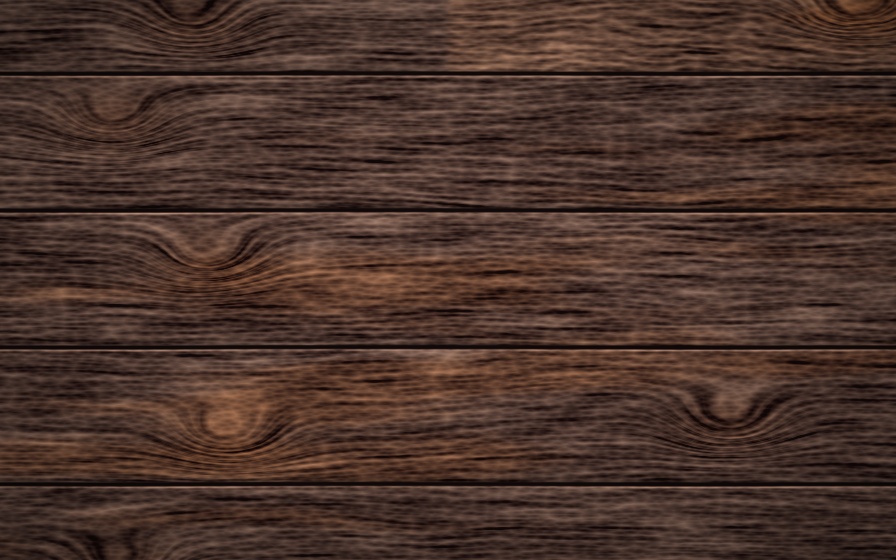
Give the GLSL for this texture, as a Shadertoy shader.

```glsl
// Weathered dark brown planks with grain, knots, dark gaps and worn pale edges.

// Layout, in units of the canvas height
const float PITCH = 0.2444;       // distance between gaps
const float FIRST_GAP = 0.1354;   // height of the lowest gap
const float GAP_HALF = 0.0016;
const float LIP_OFFSET = 0.0052;  // worn edge below each gap
const float LIP_WIDTH = 0.0024;
const float CURL_START = 0.80;    // wavy figure on the top plank

// Grain
const float RINGS = 15.0;         // growth lines per plank
const vec2 KNOT_SIZE = vec2(0.10, 0.22);
const float KNOT_LIFT = 0.30;
const float BASE_TONE = 0.25;

// Colours
const vec3 DARK = vec3(0.15, 0.09, 0.08);
const vec3 LIGHT = vec3(0.73, 0.58, 0.50);
const vec3 AMBER = vec3(1.18, 0.98, 0.74);
const vec3 GAP = vec3(0.055, 0.03, 0.03);
const vec3 LIP = vec3(0.76, 0.58, 0.49);

const float TAU = 6.2831853;

vec2 hash2(vec2 p) {
    vec2 q = vec2(dot(p, vec2(127.1, 311.7)), dot(p, vec2(269.5, 183.3)));
    return fract(sin(q) * 43758.55);
}

// Cellular noise: distance to the nearest scattered point
float cells(vec2 p) {
    vec2 base = floor(p), local = fract(p);
    float nearest = 4.0;
    for (int j = -1; j <= 1; j++)
        for (int i = -1; i <= 1; i++) {
            vec2 offset = vec2(i, j);
            vec2 delta = offset + hash2(base + offset) - local;
            nearest = min(nearest, dot(delta, delta));
        }
    return sqrt(nearest);
}

// Layered sines, roughly -1 to 1
float waves(vec2 p) {
    float sum = 0.0, amp = 0.5;
    for (int i = 0; i < 4; i++) {
        sum += amp * sin(p.x + 1.3 * sin(p.y));
        p = mat2(1.5, 1.1, -1.1, 1.5) * p + 1.7;
        amp *= 0.55;
    }
    return sum;
}

// Knot influence: one at the left of each plank, one at the right of every third
float knots(float x, float v, float plank) {
    float height = 0.5 + 0.2 * sin(1.6 * plank - 0.9);
    float sum = 0.0;
    for (int side = 0; side < 2; side++) {
        float s = float(side);
        float left = 0.32 + 0.12 * sin(1.9 * plank + 0.8);
        float right = 1.30 + 0.077 * plank;
        vec2 q = vec2(x - mix(left, right, s), v - height - 0.1 * s) / KNOT_SIZE;
        float present = s < 0.5 || mod(plank, 3.0) < 0.5 ? 1.0 : 0.0;
        sum += present * exp(-dot(q, q));
    }
    return sum;
}

void mainImage(out vec4 fragColor, in vec2 fragCoord) {
    vec2 p = fragCoord / iResolution.y;
    float pixel = 1.0 / iResolution.y;
    float x = p.x;

    // Plank index and position across the plank
    float sway = 0.0006 * waves(vec2(5.0 * x, 2.0));
    float row = (p.y + sway - FIRST_GAP) / PITCH;
    float plank = floor(row);
    float v = row - plank;

    // Grain coordinate, bent around the knots
    float knot = knots(x, v, plank);
    float grain = v + 0.08 * waves(vec2(2.5 * x, 2.0 * v) + 9.0 * plank) + KNOT_LIFT * knot;
    vec2 seed = vec2(17.0, 31.0) * (plank + 2.0);

    // Growth lines, faded where they would be too fine to resolve
    float curl = step(2.5, plank) * smoothstep(CURL_START - 0.01, CURL_START + 0.01, x);
    float phase = RINGS * TAU * grain + 2.0 * waves(vec2(1.5 * x, 9.0 * grain) + plank)
                + 4.0 * curl * waves(vec2(22.0 * x, 8.0 * v));
    float ring = sin(phase) * (1.0 - smoothstep(0.3, 0.6, fwidth(phase) / TAU));
    float straight = 1.0 - smoothstep(0.15, 0.5, v);

    // Fibres, flecks, long streaks and pale flame-shaped patches
    float fibre = cells(vec2(9.0 * x, 32.0 * grain) + seed);
    float fleck = cells(vec2(45.0 * x, 130.0 * p.y));
    float streak = cells(vec2(3.0 * x, 13.0 * grain) + seed);
    float flame = 1.0 - smoothstep(0.08, 0.34, cells(vec2(2.0 * x, 4.5 * grain) + seed));
    float crack = 1.0 - smoothstep(0.04, 0.2, streak);

    float tone = BASE_TONE + 0.42 * (fibre - 0.45) + 0.30 * (fleck - 0.45)
               + 0.25 * (streak - 0.45) + 0.12 * flame - 0.18 * crack
               + ring * (0.04 + 0.05 * straight + 0.06 * curl + 0.04 * knot)
               + 0.07 * waves(vec2(3.0 * x, 5.0 * v) + 4.0 * plank)
               + 0.14 * curl - 0.05 * knot;
    vec3 color = max(mix(DARK, LIGHT, tone), GAP);

    // Warm stain
    float stain = smoothstep(0.1, 0.7, waves(vec2(2.0 * x + 5.0 * plank, 4.0 * v)));
    color *= mix(vec3(1.0), AMBER, clamp(0.6 * stain + 0.4 * knot + 0.3 * curl, 0.0, 1.0));

    // Worn lip under the gap, soft shade above it, then the gap itself
    float d = (v < 0.5 ? v : v - 1.0) * PITCH;
    float lip = exp(-pow((d + LIP_OFFSET) / LIP_WIDTH, 2.0));
    float wear = 0.5 + 0.35 * waves(vec2(6.0 * x, 3.0 * plank)) + 0.3 * (fleck - 0.45);
    color = mix(color, LIP, lip * clamp(wear, 0.1, 0.9));
    color *= 1.0 - 0.35 * step(0.0, d) * exp(-abs(d) / 0.008);
    color = mix(GAP, color, smoothstep(GAP_HALF, GAP_HALF + 0.002 + pixel, abs(d)));

    // Light falls off toward the corners
    vec2 c = fragCoord / iResolution.xy - 0.5;
    color *= 1.13 - 0.9 * dot(c, c);
    fragColor = vec4(clamp(color, 0.0, 1.0), 1.0);
}
```
